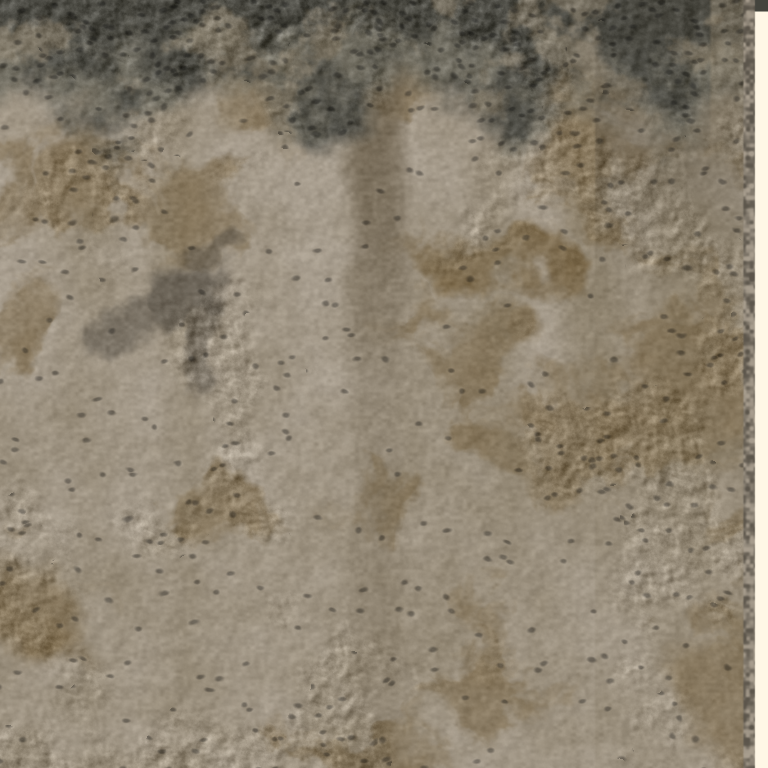
A Shadertoy shader for this texture:

```glsl
// Weathered plaster wall: pale streaked render under a scalloped band of damp cement,
// with ochre stains, flaking relief and a bright margin at the right.
// Built from layered value noise, cellular pits and soft warped strokes.
#define PALE   vec3(0.655, 0.615, 0.555)
#define SAND   vec3(0.555, 0.510, 0.430)
#define OCHRE  vec3(0.460, 0.385, 0.260)
#define DAMP   vec3(0.360, 0.335, 0.295)
#define CEMENT vec3(0.435, 0.425, 0.380)
#define SOOT   vec3(0.265, 0.265, 0.240)
#define CREAM  vec3(1.000, 0.970, 0.900)
#define BAND_HEIGHT 0.845
#define SCALLOP_PERIOD 0.237
#define SEAM_X 0.775
#define RELIEF 0.42
#define GRAIN 0.055

vec2 hash2(vec2 p) {
    vec3 q = fract(p.xyx * vec3(0.1031, 0.1030, 0.0973));
    q += dot(q, q.yzx + 33.33);
    return fract((q.xx + q.yz) * q.zy);
}

float noise(vec2 p) {
    vec2 i = floor(p), f = fract(p);
    f = f * f * (3.0 - 2.0 * f);
    float low = mix(hash2(i).x, hash2(i + vec2(1, 0)).x, f.x);
    float high = mix(hash2(i + vec2(0, 1)).x, hash2(i + vec2(1, 1)).x, f.x);
    return mix(low, high, f.y);
}

float fbm(vec2 p) {
    float sum = 0.0, amp = 0.516;
    for (int i = 0; i < 5; i++) {
        sum += amp * noise(p);
        p = mat2(0.8, 0.6, -0.6, 0.8) * p * 2.03 + 17.3;
        amp *= 0.5;
    }
    return sum;
}

// Sparse round pits, one candidate in each cell
float pits(vec2 p, float density) {
    vec2 cell = floor(p);
    float pit = 0.0;
    for (int y = -1; y <= 1; y++)
    for (int x = -1; x <= 1; x++) {
        vec2 id = cell + vec2(x, y);
        float present = step(hash2(id + 71.0).x, density);
        float d = length((p - id - hash2(id)) * vec2(0.8, 1.2));
        pit = max(pit, present * (1.0 - smoothstep(0.12, 0.48, d)));
    }
    return pit;
}

// Soft stroke from a to b
float smear(vec2 p, vec2 a, vec2 b, float radius) {
    vec2 ab = b - a;
    float t = clamp(dot(p - a, ab) / dot(ab, ab), 0.0, 1.0);
    return 1.0 - smoothstep(0.35 * radius, radius, length(p - a - ab * t));
}

void mainImage(out vec4 fragColor, in vec2 fragCoord) {
    vec2 uv = fragCoord / iResolution.xy;
    float edge = 1.0 / iResolution.x;
    vec2 wobble = vec2(fbm(uv * 13.0), fbm(uv * 13.0 + 40.0)) - 0.5;
    vec2 p = uv + 0.11 * wobble;
    float broad = fbm(uv * 5.0 + 3.0);
    float mottle = fbm(uv * 24.0 + 9.0);
    float right = smoothstep(SEAM_X - 0.002, SEAM_X + 0.002, uv.x);

    // Plaster with long vertical runs, fading toward the floor
    float run = noise(vec2(uv.x * 17.0 + 0.4 * wobble.x, uv.y * 1.7));
    float light = 0.62 + 0.9 * (broad - 0.5) + 0.7 * (mottle - 0.5);
    light += (run - 0.5) * mix(0.25, 0.75, smoothstep(0.2, 0.7, uv.y));
    light += 0.14 * (0.5 - uv.x) - 0.18 * right;
    vec3 col = mix(SAND, PALE, clamp(light, 0.0, 1.0));

    // Ochre stains, denser to the right, plus a few large ones
    float field = fbm(p * vec2(8.0, 9.0) + 21.0) + 0.13 * (uv.x - 0.5);
    float ochre = 0.65 * smoothstep(0.53, 0.68, field);
    ochre = max(ochre, 0.75 * smear(p, vec2(0.01, 0.20), vec2(0.06, 0.18), 0.075));
    ochre = max(ochre, 0.90 * smear(p, vec2(0.54, 0.66), vec2(0.73, 0.66), 0.036));
    ochre = max(ochre, 0.85 * smear(p, vec2(0.66, 0.58), vec2(0.68, 0.56), 0.042));
    ochre = max(ochre, 0.65 * smear(p, vec2(0.28, 0.39), vec2(0.30, 0.35), 0.028));
    ochre = max(ochre, 0.60 * smear(p, vec2(0.92, 0.10), vec2(0.96, 0.05), 0.070));
    col = mix(col, OCHRE, ochre * (0.65 + 0.7 * (mottle - 0.3)));

    // Damp run at the centre and a sooty branching stain
    float column = 1.0 - smoothstep(0.012, 0.05, abs(uv.x - 0.49 + 0.03 * wobble.x));
    column *= mix(0.22, 0.62, smoothstep(0.48, 0.72, uv.y));
    col = mix(col, mix(OCHRE, DAMP, 0.55), column * (0.6 + 0.8 * broad));
    float stain = 0.55 * smear(p, vec2(0.13, 0.575), vec2(0.25, 0.605), 0.03);
    stain = max(stain, 0.75 * smear(p, vec2(0.22, 0.595), vec2(0.27, 0.61), 0.045));
    stain = max(stain, 0.55 * smear(p, vec2(0.27, 0.66), vec2(0.255, 0.51), 0.03));
    col = mix(col, DAMP, stain);

    // Scalloped cement band, dark and pitted
    float scallop = cos(6.2832 * (uv.x - 0.05) / SCALLOP_PERIOD);
    float border = BAND_HEIGHT + 0.045 * scallop + 0.15 * wobble.y;
    float band = smoothstep(border - 0.035, border + 0.045, uv.y);
    float sootiness = smoothstep(0.3, 0.72, mottle + 0.35 * smoothstep(0.93, 1.0, uv.y));
    vec3 cement = mix(CEMENT, SOOT, sootiness);
    cement = mix(cement, SAND, 0.55 * smoothstep(0.55, 0.7, fbm(uv * 17.0 + 60.0)));
    col = mix(col, cement, 0.92 * band);
    col = mix(col, DAMP, 0.35 * right * smoothstep(0.58, 0.9, uv.y) * (1.0 - band));
    col = mix(col, SAND, 0.5 * smoothstep(0.922, 0.928, uv.x) * smoothstep(0.75, 0.85, uv.y));

    // Flaking relief lit from the upper left, then pits and grain
    vec2 q = uv * 62.0;
    float slope = fbm(q) - fbm(q + vec2(-0.28, 0.28));
    float flaky = smoothstep(0.48, 0.66, fbm(uv * 7.0 + 80.0) + 0.12 * ochre);
    col += slope * RELIEF * mix(0.28, 1.0, max(flaky, 0.45 * band));
    float pit = pits(uv * 85.0 + 2.0 * wobble, 0.04 + 0.16 * band + 0.08 * flaky);
    col *= 1.0 - 0.32 * pit;
    col += GRAIN * (noise(uv * vec2(170.0, 230.0)) - 0.5);

    // Rough wall edge, bright margin and its dark cap
    float rough = noise(uv * 190.0) * 0.6 + noise(uv * 95.0) * 0.4;
    vec3 rim = mix(DAMP, PALE, smoothstep(0.15, 0.85, rough));
    col = mix(col, rim, smoothstep(0.966, 0.970, uv.x));
    vec3 margin = mix(CREAM, SOOT, smoothstep(0.985 - edge, 0.985 + edge, uv.y));
    col = mix(col, margin, smoothstep(0.983 - edge, 0.983 + edge, uv.x));
    fragColor = vec4(clamp(col, 0.0, 1.0), 1.0);
}
```
